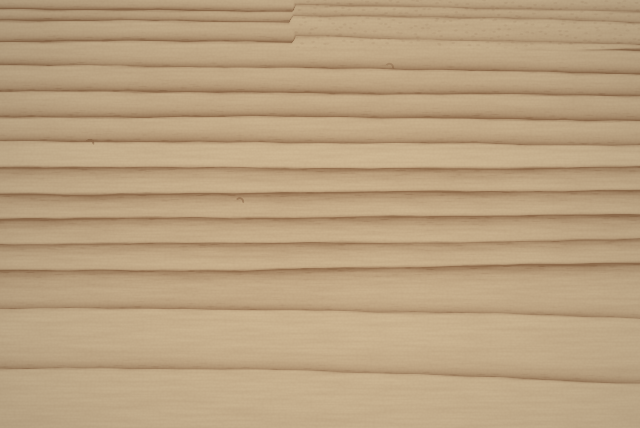
This texture is drawn by a WebGL 2 fragment shader. Its source:

```glsl
#version 300 es
precision highp float;

uniform vec2 u_resolution;
out vec4 fragColor;

const vec3 PALE_WOOD = vec3(0.81, 0.722, 0.588);
const vec3 LATE_WOOD = vec3(0.575, 0.435, 0.305);
const float RING_COUNT = 15.0;

float hash(vec2 p) {
    p = fract(p * vec2(0.1031, 0.1137));
    p += dot(p, p.yx + 33.33);
    return fract((p.x + p.y) * p.x * 17.0);
}

// Distance to the nearest jittered cell centre
float cellular(vec2 p) {
    vec2 cell = floor(p);
    vec2 local = fract(p);
    float nearest = 4.0;
    for (int y = -1; y <= 1; y++) {
        for (int x = -1; x <= 1; x++) {
            vec2 offset = vec2(x, y);
            vec2 id = cell + offset + 100.0;
            vec2 centre = offset + vec2(hash(id), hash(id + 57.3));
            nearest = min(nearest, distance(local, centre));
        }
    }
    return nearest;
}

// Slow undulation from layered sines
float waves(float x, float phase) {
    return 0.5 * sin(4.1 * x + phase) + 0.3 * sin(8.7 * x + 2.3 * phase)
         + 0.2 * sin(19.0 * x + 4.1 * phase);
}

// Ring depth below the top edge: even spacing that opens up at the bottom
float ringDepth(float n) {
    float widening = max(n - 11.0, 0.0);
    return 0.06 * n - 0.028 + 0.048 * exp(-1.2 * n) + 0.027 * widening * widening;
}

// Sideways drift of the grain at a given depth
float ringDrift(float x, float depth) {
    float slope = 0.022 * cos(4.0 * depth) + 0.055 * smoothstep(0.65, 0.74, depth);
    return slope * x * x;
}

// One growth ring: crisp on one side, fading on the other
float ringProfile(float d, float width, float line, float pixel) {
    float soft = max(d, 0.0);
    float crisp = exp(min(d, 0.0) / max(0.0022, 0.6 * pixel));
    float band = 0.42 * exp(-soft / width) + 0.20 * exp(-soft / (2.6 * width));
    return crisp * (band + line * exp(-soft / 0.005));
}

float growthRings(float x, float depth, float fibre, float pixel) {
    float darkness = 0.0;
    for (float n = 0.0; n < RING_COUNT; n++) {
        float base = ringDepth(n);
        float wobble = 0.0035 * waves(x, n * 1.7) + 0.0035 * (fibre - 0.5);
        float d = depth - base - ringDrift(x, base) - wobble;
        float side = (n > 6.5 && n < 11.5) ? 1.0 : -1.0;
        float width = mix(0.005, 0.013, smoothstep(0.0, 5.0, n));
        float strength = 0.8 + 0.3 * hash(vec2(n, 7.0)) + 0.15 * waves(x * 1.4, n * 3.1);
        strength *= 1.0 - 0.25 * smoothstep(11.0, 12.0, n);
        darkness += strength * ringProfile(d * side, width, 0.32, pixel);
    }
    return darkness;
}

// Short curved fibre lying on the surface
float strayHair(vec2 p, vec2 centre, float radius, float pixel) {
    vec2 q = p - centre;
    float arc = abs(length(q) - radius);
    float cut = smoothstep(0.0, 0.4 * radius, q.x * 0.5 + q.y);
    return cut * (1.0 - smoothstep(0.0007, 0.0007 + 1.3 * pixel, arc));
}

void main() {
    vec2 uv = gl_FragCoord.xy / u_resolution;
    vec2 p = gl_FragCoord.xy / u_resolution.y;
    float pixel = 1.0 / u_resolution.y;
    float depth = 1.0 - uv.y;

    // Fibres and fine grain
    float fibre = cellular(p * vec2(9.0, 130.0));
    float streak = cellular(p * vec2(3.0, 60.0) + 31.0);
    float grain = cellular(p * 150.0);

    // Jointed strip in the upper right
    float jointEdge = 0.457 + 0.003 * sin(90.0 * depth);
    float joint = smoothstep(jointEdge - 0.003, jointEdge + 0.003, uv.x)
                * (1.0 - smoothstep(0.108, 0.118, depth));
    float rings = growthRings(uv.x, depth + 0.014 * joint, fibre, pixel);
    rings *= 1.0 - 0.45 * joint;

    // Dark dashes gathered in the late wood, pores in the joint
    float dash = 1.0 - smoothstep(0.06, 0.22, cellular(p * vec2(16.0, 90.0) + 11.0));
    float pore = 1.0 - smoothstep(0.08, 0.24, cellular(p * vec2(38.0, 65.0)));
    float darkness = 0.07 + rings + 0.22 * dash * rings + 0.10 * pore * joint;
    darkness += 0.09 * (fibre - 0.5) + 0.07 * (streak - 0.5) + 0.06 * (grain - 0.5);

    for (float i = 0.0; i < 3.0; i++) {
        vec2 centre = vec2(0.21 + 0.35 * i, 0.665 + 0.18 * sin(4.0 * i));
        darkness += (0.55 - 0.12 * i) * strayHair(p, centre, 0.008, pixel);
    }

    // Uneven light, falling off to the edges
    vec2 fromLight = (uv - vec2(0.52, 0.48)) * vec2(1.0, 0.85);
    float light = 1.0 - 0.26 * dot(fromLight, fromLight);
    vec3 colour = mix(PALE_WOOD, LATE_WOOD, clamp(darkness, 0.0, 1.0));
    fragColor = vec4(colour * light, 1.0);
}
```
